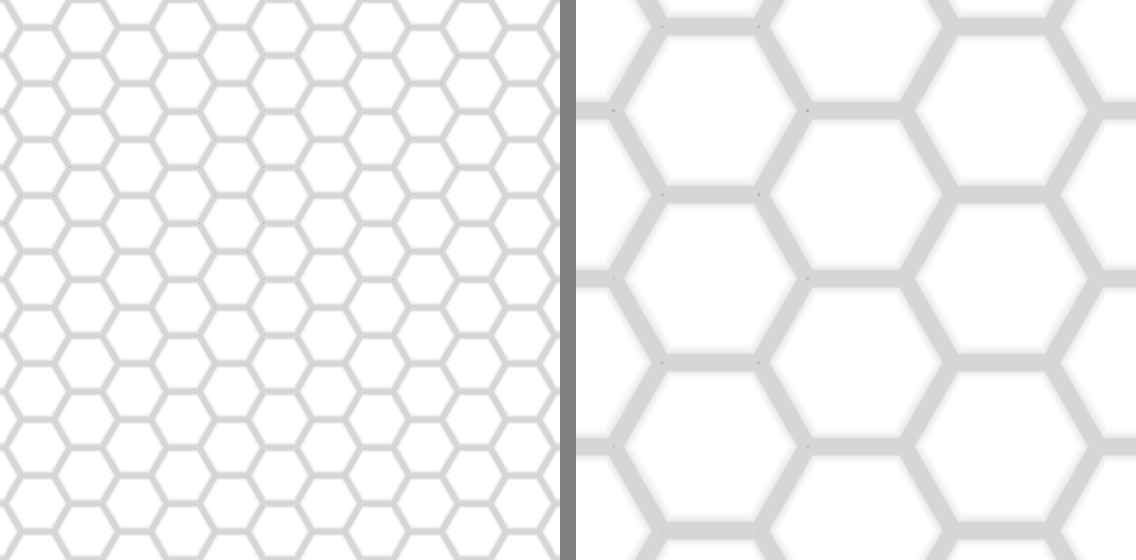
Left: the whole. Right: its middle third, enlarged.
A WebGL 2 fragment shader for this pattern:

```glsl
#version 300 es
precision highp float;

uniform vec2 u_resolution;
out vec4 fragColor;

const float COLUMN_STEP = 0.8660254;
const float CORNER_RADIUS = 0.5773503;

float hash(vec2 p) {
    return fract(sin(dot(p, vec2(127.1, 311.7))) * 4375.85);
}

// Offset from the nearest center of a flat-topped hexagon of height 1
vec2 hexOffset(vec2 p) {
    vec2 period = vec2(2.0 * COLUMN_STEP, 1.0);
    vec2 even = mod(p, period) - 0.5 * period;
    vec2 odd = mod(p + 0.5 * period, period) - 0.5 * period;
    return dot(even, even) < dot(odd, odd) ? even : odd;
}

float edgeDistance(vec2 offset) {
    vec2 a = abs(offset);
    return 0.5 - max(a.y, a.x * COLUMN_STEP + a.y * 0.5);
}

// Distance to the corners of the hexagons in every fourth column
float cornerDistance(vec2 p) {
    float span = 4.0 * COLUMN_STEP;
    float x = abs(mod(p.x + COLUMN_STEP + 0.5 * span, span) - 0.5 * span);
    float inner = length(vec2(x - 0.5 * CORNER_RADIUS, fract(p.y) - 0.5));
    float outer = length(vec2(x - CORNER_RADIUS, fract(p.y + 0.5) - 0.5));
    return min(inner, outer);
}

void main() {
    // Ten cells down, with a column centered on the canvas
    vec2 p = 10.0 * (gl_FragCoord.xy - 0.5 * u_resolution) / u_resolution.y;
    float pixel = 10.0 / u_resolution.y;
    p.y -= 0.008;

    vec2 offset = hexOffset(p + vec2(COLUMN_STEP, 0.0));
    float edge = edgeDistance(offset);

    // Grey line with a soft inner shadow, a little deeper at the cell bottom
    float blur = max(0.5 * pixel, 0.008);
    float line = 1.0 - smoothstep(0.053 - blur, 0.053 + blur, edge);
    float reach = 0.115 - 0.02 * offset.y;
    float shadow = 1.0 - smoothstep(0.045, reach, edge);
    vec3 lineGrey = vec3(0.84);
    vec3 color = mix(vec3(1.0), lineGrey, 0.5 * line + 0.5 * shadow);

    // Faint specks at corners, mostly in the upper half
    vec2 cornerId = floor(vec2(p.x / CORNER_RADIUS, p.y * 2.0 + 0.5));
    float strength = mix(0.3, 1.0, hash(cornerId)) * smoothstep(-2.5, 0.5, p.y);
    float speck = 1.0 - smoothstep(0.004, 0.012 + 0.5 * pixel, cornerDistance(p));
    color = mix(color, vec3(0.6), 0.7 * speck * strength);

    fragColor = vec4(color, 1.0);
}
```
